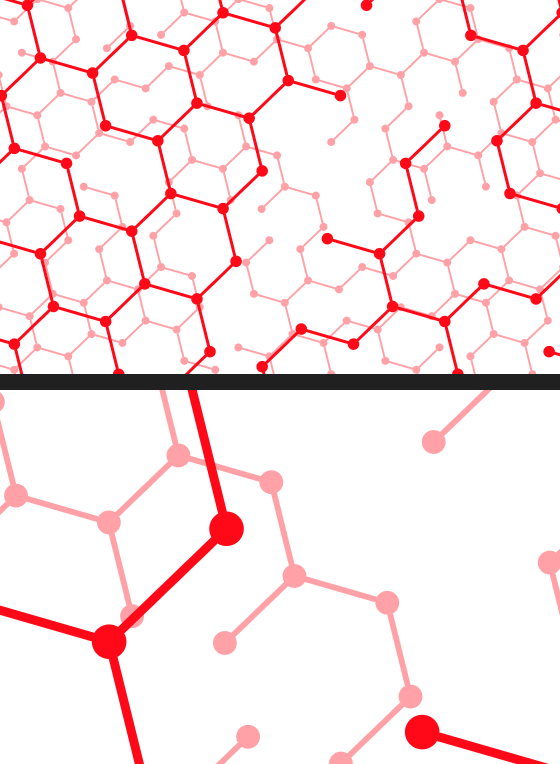
Top: the whole. Bottom: its middle third, enlarged.
This pattern is drawn by a WebGL 1 fragment shader. Its source:

```glsl
precision highp float;

uniform vec2 u_resolution;

#define PAPER vec3(1.0)
#define RED vec3(1.0, 0.03, 0.09)
#define PINK vec3(1.0, 0.63, 0.65)
#define TILT 0.281
#define RED_EDGE 0.1452
#define PINK_EDGE 0.0861
#define RED_SIZE vec2(0.0040, 0.0154)   // line half width, dot radius
#define PINK_SIZE vec2(0.0026, 0.0106)
#define NODE_KEEP 0.92
#define EDGE_KEEP 0.87

const float HALF_ROOT3 = 0.866025;

float hash(vec2 p) {
    return fract(sin(dot(p, vec2(12.9898, 78.233))) * 43758.5453);
}

float segmentDistance(vec2 p, vec2 a, vec2 b) {
    vec2 ab = b - a;
    return length(p - a - ab * clamp(dot(p - a, ab) / dot(ab, ab), 0.0, 1.0));
}

// Signed distance to a honeycomb network with random gaps.
// Each cell owns one even node, one odd node and the even node's three edges.
float networkDistance(vec2 p, float edge, vec2 size, float seed) {
    float c = cos(TILT), s = sin(TILT);
    vec2 q = vec2(c * p.x - s * p.y, s * p.x + c * p.y) / edge;
    vec2 skew = vec2(q.x / 1.5, q.y / HALF_ROOT3);
    vec2 base = floor(0.5 * vec2(skew.x + skew.y, skew.x - skew.y) + 0.5);
    float nearest = 1.0;

    for (int j = -1; j <= 1; j++) {
        for (int i = -1; i <= 1; i++) {
            vec2 cell = base + vec2(float(i), float(j));
            vec2 even = vec2(1.5 * (cell.x + cell.y), HALF_ROOT3 * (cell.x - cell.y));
            if (hash(cell + seed) > NODE_KEEP) continue;

            for (int k = 0; k < 3; k++) {
                vec2 dir = vec2(1.0, 0.0);
                vec2 oddCell = cell;
                if (k == 1) { dir = vec2(-0.5, HALF_ROOT3); oddCell.y -= 1.0; }
                if (k == 2) { dir = vec2(-0.5, -HALF_ROOT3); oddCell.x -= 1.0; }

                bool oddKept = hash(oddCell + seed + 31.7) < NODE_KEEP;
                bool edgeKept = hash(cell + seed + 57.3 + 9.1 * float(k)) < EDGE_KEEP;
                if (oddKept && edgeKept) {
                    vec2 odd = even + dir;
                    float line = segmentDistance(q, even, odd) * edge - size.x;
                    float dots = min(length(q - even), length(q - odd)) * edge - size.y;
                    nearest = min(nearest, min(line, dots));
                }
            }
        }
    }
    return nearest;
}

float coverage(float d) {
    return clamp(0.5 - d * u_resolution.y, 0.0, 1.0);
}

void main() {
    vec2 p = gl_FragCoord.xy / u_resolution.y;

    // Fine pale network below, coarse bright network on top
    float pale = networkDistance(p - vec2(0.410, 0.680), PINK_EDGE, PINK_SIZE, 3.4);
    float bright = networkDistance(p - vec2(0.701, 0.543), RED_EDGE, RED_SIZE, 11.2);

    vec3 color = mix(PAPER, PINK, coverage(pale));
    color = mix(color, RED, coverage(bright));
    gl_FragColor = vec4(color, 1.0);
}
```
